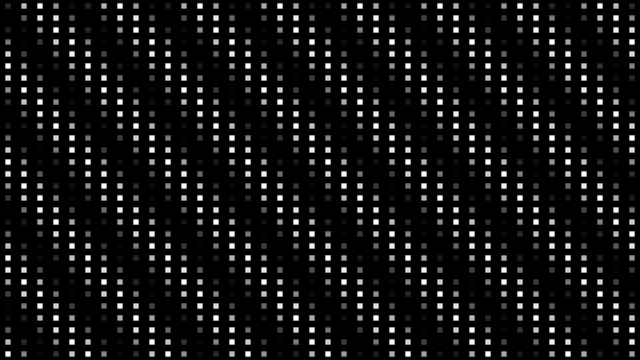
Reproduce this pattern procedurally as a Shadertoy shader.

```glsl
// Grid of small grey squares on black, brightened by a slanted travelling cosine wave

#define GRID vec2(40.0, 30.0)      // squares across and down
#define SIDE 0.0148                // side of a square, in canvas heights
#define WAVE_COLUMNS 5.04          // columns per wave
#define WAVE_ROWS 8.1              // rows per wave
#define WAVE_START 0.63            // phase at the top left square, in turns
#define TAU 6.2831853

// Brightness of one square, with cells counted from the top left
float waveLevel(vec2 cell) {
    float turns = cell.x / WAVE_COLUMNS - cell.y / WAVE_ROWS + WAVE_START;
    return 0.5 + 0.5 * cos(TAU * turns);
}

// Smooth coverage of a square centred at the origin
float squareMask(vec2 p, float side, float pixel) {
    vec2 inside = clamp((0.5 * side - abs(p)) / pixel + 0.5, 0.0, 1.0);
    return inside.x * inside.y;
}

void mainImage(out vec4 fragColor, in vec2 fragCoord) {
    // Grid cell and position within it
    vec2 grid = fragCoord / iResolution.xy * GRID;
    vec2 cell = floor(grid);
    cell.y = GRID.y - 1.0 - cell.y;

    // Local position in canvas heights keeps the shapes square
    vec2 cellSize = vec2(iResolution.x / iResolution.y, 1.0) / GRID;
    vec2 local = (fract(grid) - 0.5) * cellSize;

    float level = waveLevel(cell) * squareMask(local, SIDE, 1.0 / iResolution.y);
    fragColor = vec4(vec3(level), 1.0);
}
```
